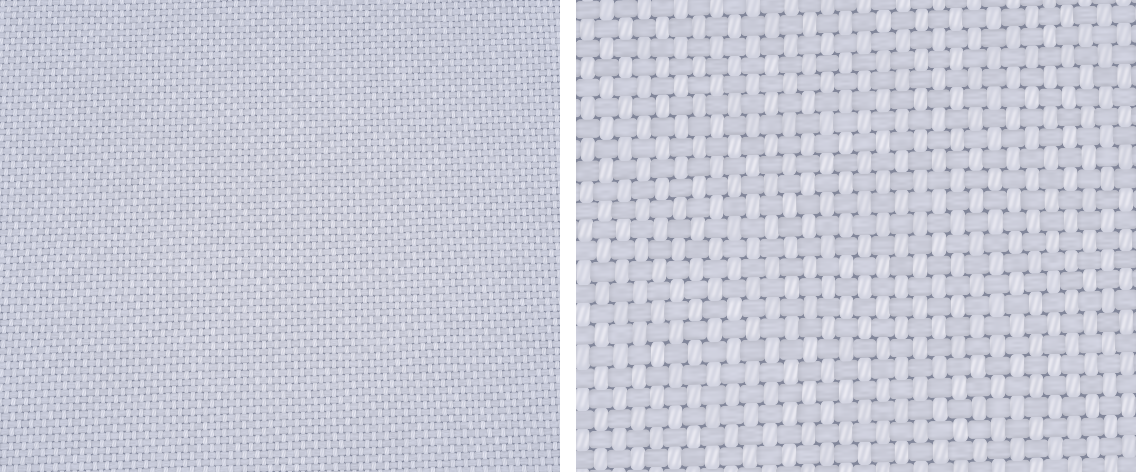
Left, the full canvas; right, a detail of the centre.
Give the GLSL for this texture, as a Shadertoy shader.

```glsl
#define THREADS vec2(90.0, 69.0)
#define WEFT_HALF vec2(0.66, 0.455)
#define WARP_HALF vec2(0.38, 0.58)
#define CORNER 0.24
#define TILT -0.03
#define PERSPECTIVE 0.09
#define WOBBLE 0.22
#define WEFT_COLOR vec3(0.785, 0.795, 0.850)
#define WARP_COLOR vec3(0.805, 0.815, 0.868)
#define SHINE_COLOR vec3(0.915, 0.915, 0.945)
#define HOLE_COLOR vec3(0.500, 0.520, 0.600)

float hash(vec2 p) {
    vec3 q = fract(vec3(p.xyx) * 0.1031);
    q += dot(q, q.yzx + 33.33);
    return fract((q.x + q.y) * q.z);
}

float noise(vec2 p) {
    vec2 i = floor(p), f = fract(p);
    f = f * f * (3.0 - 2.0 * f);
    return mix(mix(hash(i), hash(i + vec2(1, 0)), f.x),
               mix(hash(i + vec2(0, 1)), hash(i + vec2(1, 1)), f.x), f.y);
}

float roundedBox(vec2 p, vec2 halfSize) {
    vec2 d = abs(p) - halfSize + CORNER;
    return length(max(d, 0.0)) + min(max(d.x, d.y), 0.0) - CORNER;
}

// Slight perspective, tilt and uneven thread spacing
vec2 clothCoords(vec2 uv) {
    vec2 c = uv - 0.5;
    vec2 q = uv;
    q.x += PERSPECTIVE * c.x * c.y;
    q.y += PERSPECTIVE * uv.y * (uv.y - 1.0) + TILT * c.x;
    vec2 bend = vec2(noise(uv * vec2(30, 9)), noise(uv * vec2(9, 30) + 40.0));
    return q * THREADS + WOBBLE * (bend - 0.5);
}

// Flat horizontal float with faint fibres along its length
vec3 weftShade(vec2 p, vec2 cell) {
    float rounding = 1.0 - 0.06 * smoothstep(0.20, 0.47, abs(p.y));
    float ends = 1.0 - 0.05 * smoothstep(0.35, 0.68, abs(p.x));
    float fibre = noise(vec2(p.x * 2.0, p.y * 8.0) + cell * 7.0) - 0.5;
    return WEFT_COLOR * (rounding * ends + 0.06 * fibre);
}

// Narrow vertical thread with glossy twisted strands
vec3 warpShade(vec2 p, vec2 cell) {
    float twist = 0.5 + 0.5 * cos(6.2832 * (2.6 * p.x - 0.8 * p.y + hash(cell + 5.0)));
    float middle = 1.0 - smoothstep(0.20, 0.58, abs(p.y));
    float gloss = mix(0.45, 0.85, hash(cell + 19.0));
    float edge = 1.0 - 0.06 * smoothstep(0.20, 0.38, abs(p.x));
    return mix(WARP_COLOR * edge, SHINE_COLOR, (0.15 + 0.85 * twist) * middle * gloss);
}

// Plain weave: floats alternate in a checkerboard, leaving holes at the corners
vec3 weave(vec2 p, float blur) {
    vec3 color = HOLE_COLOR;
    vec2 home = floor(p);
    for (int y = -1; y <= 1; y++) {
        for (int x = -1; x <= 1; x++) {
            vec2 cell = home + vec2(x, y);
            vec2 local = p - cell - 0.5;
            bool isWeft = mod(cell.x + cell.y, 2.0) < 0.5;
            vec2 size = isWeft ? WEFT_HALF : WARP_HALF;
            size *= 0.965 + 0.07 * hash(cell + 3.0);
            float cover = 1.0 - smoothstep(-blur, blur, roundedBox(local, size));
            vec3 thread = isWeft ? weftShade(local, cell) : warpShade(local, cell);
            thread *= 0.990 + 0.020 * hash(cell + 11.0);
            color = mix(color, thread, cover);
        }
    }
    return color;
}

// Soft light pooled near the centre, cooler at the borders
vec3 lighting(vec2 uv) {
    vec2 c = uv - vec2(0.52, 0.46);
    float falloff = smoothstep(0.05, 0.75, length(c));
    float mottling = 0.010 * (noise(uv * 5.0) - 0.5);
    return mix(vec3(1.02, 1.015, 1.01), vec3(0.985, 0.99, 1.0), falloff) + mottling;
}

void mainImage(out vec4 fragColor, in vec2 fragCoord) {
    vec2 uv = fragCoord / iResolution.xy;
    float blur = 0.55 * THREADS.y / iResolution.y;
    vec3 color = weave(clothCoords(uv), blur) * lighting(uv);
    fragColor = vec4(clamp(color, 0.0, 1.0), 1.0);
}
```
